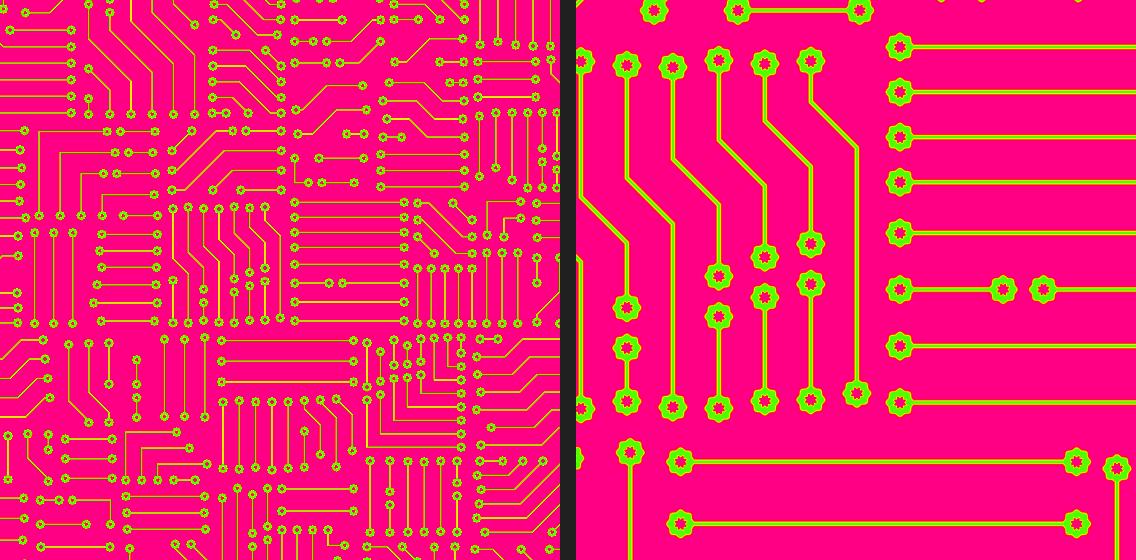
Left, the full canvas; right, a detail of the centre.
Write a WebGL 2 fragment shader that draws this pattern.

```glsl
#version 300 es
precision highp float;

uniform vec2 u_resolution;
out vec4 fragColor;

// Sizes, as fractions of the canvas
const float PAD_RADIUS = 0.0056;
const float RING_HALF_WIDTH = 0.0016;
const float RING_NOTCH = 0.35;
const float TRACE_HALF_WIDTH = 0.0005;
const float EDGE = 0.0018;
const float PITCH_MIN = 0.022;
const float PITCH_MAX = 0.034;
const float END_MARGIN = 0.012;
const float PAD_GAP = 0.012;
const float MIN_TRACE = 0.022;
const float SPLIT_TRACE = 0.09;

// Layout
const float BLOCK_SMALL = 0.17;
const float BLOCK_LARGE = 0.36;
const float STOP_CHANCE = 0.35;
const float CORNER_CHANCE = 0.2;
const float BEND_CHANCE = 0.8;
const float MITRE = 0.414;
const int MAX_LANES = 40;

// Colour ramp from bare board to full copper
const vec3 RAMP[6] = vec3[6](
    vec3(1.00, 0.00, 0.52), vec3(1.00, 0.00, 0.31), vec3(1.00, 0.15, 0.03),
    vec3(1.00, 0.67, 0.00), vec3(0.86, 0.98, 0.00), vec3(0.31, 1.00, 0.00));

float traceDist = 1.0;
vec2 nearestPad = vec2(1.0);

float hash(float id, float salt) {
    return fract(sin(dot(vec2(id, salt), vec2(127.1, 311.7))) * 43758.5453);
}

void addTrace(vec2 p, vec2 a, vec2 b) {
    vec2 ab = b - a;
    float t = clamp(dot(p - a, ab) / max(dot(ab, ab), 1e-8), 0.0, 1.0);
    traceDist = min(traceDist, length(p - a - ab * t));
}

void addPad(vec2 offset) {
    if (dot(offset, offset) < dot(nearestPad, nearestPad)) nearestPad = offset;
}

// Splits the board into random blocks and finds the one around p
float findBlock(vec2 p, out vec2 lo, out vec2 hi) {
    float id = 1.0;
    lo = vec2(-0.07);
    hi = vec2(1.06);
    for (int i = 0; i < 9; i++) {
        vec2 size = hi - lo;
        float longest = max(size.x, size.y);
        if (longest < BLOCK_SMALL) break;
        if (longest < BLOCK_LARGE && hash(id, 1.0) < STOP_CHANCE) break;
        int axis = size.x > size.y ? 0 : 1;
        float cut = mix(lo[axis], hi[axis], mix(0.35, 0.65, hash(id, 2.0)));
        bool upper = p[axis] > cut;
        if (upper) lo[axis] = cut; else hi[axis] = cut;
        id = id * 2.0 + (upper ? 1.0 : 0.0);
    }
    return id;
}

// Fills a block, centred on the origin, with parallel lanes along x
void routeBlock(vec2 p, vec2 size, float id) {
    float lanes = max(1.0, floor(size.y / mix(PITCH_MIN, PITCH_MAX, hash(id, 3.0))));
    float pitch = size.y / lanes;
    vec2 hi = 0.5 * size - vec2(END_MARGIN, 0.5 * pitch);
    vec2 lo = -hi;
    float style = hash(id, 4.0);
    bool corner = style < CORNER_CHANCE;
    float maxSteps = min(lanes, floor(0.5 * size.x / pitch));
    float steps = corner || style > BEND_CHANCE ? 0.0 : floor(hash(id, 5.0) * (maxSteps + 1.0));
    float rise = steps * pitch;
    float bendX = mix(lo.x, hi.x - rise, hash(id, 6.0));
    float ragged = 0.7 * max(0.0, hash(id, 7.0) - 0.3);

    for (int i = 0; i < MAX_LANES; i++) {
        float lane = float(i) - steps;
        if (lane > lanes - 0.5) break;
        float salt = 20.0 + 4.0 * float(i);
        float y = lo.y + lane * pitch;

        // Lane a-b-c-d: straight, diagonal, straight, cut at the block edge
        float x = clamp(bendX - MITRE * (y + 0.5 * rise), lo.x, hi.x - rise);
        if (corner) x = hi.x - (hi.y - y);
        float below = max(lo.y - y, 0.0);
        float above = max(y + rise - hi.y, 0.0);
        vec2 b = vec2(x, y) + below;
        vec2 c = vec2(x, y) + rise - above;
        vec2 a = below > 1e-4 ? b : vec2(mix(lo.x, b.x, ragged * hash(id, salt)), y);
        vec2 d = above > 1e-4 ? c : vec2(mix(hi.x, c.x, ragged * hash(id, salt + 1.0)), c.y);
        if (corner) d = vec2(c.x, lo.y);
        if (distance(a, b) + distance(b, c) + distance(c, d) < MIN_TRACE) continue;

        // Some long lanes are broken into two traces
        vec2 gap = vec2(0.0);
        vec2 middle = mix(a, b, mix(0.3, 0.7, hash(id, salt + 2.0)));
        if (b.x - a.x > SPLIT_TRACE && hash(id, salt + 3.0) < 0.5) {
            gap.x = PAD_GAP;
            addPad(p - middle + gap);
            addPad(p - middle - gap);
        }
        addTrace(p, a, middle - gap);
        addTrace(p, middle + gap, b);
        addTrace(p, b, c);
        addTrace(p, c, d);
        addPad(p - a);
        addPad(p - d);
    }
}

void main() {
    float scale = min(u_resolution.x, u_resolution.y);
    vec2 uv = gl_FragCoord.xy / scale;
    vec2 lo, hi;
    float id = findBlock(uv, lo, hi);

    // Turn and mirror the block so its long side lies along x
    vec2 size = hi - lo;
    vec2 p = uv - 0.5 * (lo + hi);
    if (size.y > size.x) { size = size.yx; p = p.yx; }
    p *= sign(vec2(hash(id, 8.0), hash(id, 9.0)) - 0.5);
    routeBlock(p, size, id);

    // Notched rings over traces, with clear holes
    float edge = max(EDGE, 0.9 / scale);
    float padDist = length(nearestPad);
    float notch = 1.0 + RING_NOTCH * cos(8.0 * atan(nearestPad.y, nearestPad.x + 1e-6));
    float ringDist = abs(padDist - PAD_RADIUS) - RING_HALF_WIDTH * notch;
    float ring = 1.0 - clamp(ringDist / edge, 0.0, 1.0);
    float trace = 1.0 - clamp((traceDist - TRACE_HALF_WIDTH) / edge, 0.0, 1.0);
    float copper = padDist < PAD_RADIUS ? ring : max(ring, trace);

    float level = copper * 5.0;
    int stop = int(min(level, 4.0));
    fragColor = vec4(mix(RAMP[stop], RAMP[stop + 1], level - float(stop)), 1.0);
}
```
